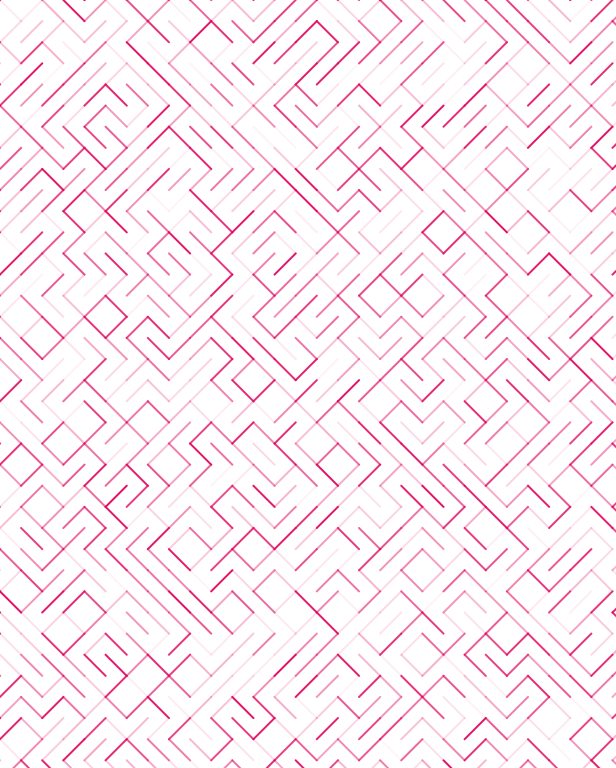
Write a WebGL 2 fragment shader that draws this pattern.

```glsl
#version 300 es
precision highp float;
// Draws a maze of fine diagonal strokes in see-through pink, one per grid cell, on white.

uniform vec2 u_resolution;
out vec4 outColor;

// Lengths are fractions of the canvas height unless noted.
const float CELL_SIZE = 0.0275;
const float LINE_WIDTH = 0.092;      // in cells
const float EDGE_SOFTNESS = 0.7;     // half width of the smoothed edge, in pixels
const float MIN_OPACITY = 0.04;
const float MAX_OPACITY = 0.98;
const float OPACITY_BIAS = 1.2;      // above 1 favours faint strokes
const float RISING_SHARE = 0.5;      // chance that a stroke leans like a slash
const vec3 PAPER = vec3(1.0);
const vec3 INK = vec3(0.878, 0.035, 0.375);

// Two independent random values in 0..1 for a cell.
vec2 hashCell(ivec2 cell) {
    uvec2 v = uvec2(cell + 1024) * 1664525u + 1013904223u;
    v.x += v.y * 1664525u;
    v.y += v.x * 1664525u;
    v ^= v >> 16u;
    v.x += v.y * 1664525u;
    v.y += v.x * 1664525u;
    v ^= v >> 16u;
    return vec2(v >> 8u) / 16777216.0;
}

float segmentDistance(vec2 p, vec2 a, vec2 b) {
    vec2 along = b - a;
    float t = clamp(dot(p - a, along) / dot(along, along), 0.0, 1.0);
    return length(p - a - along * t);
}

// Opacity of one cell's round-capped stroke at p, measured from the cell corner.
float strokeOpacity(vec2 p, ivec2 cell, float softness) {
    vec2 rnd = hashCell(cell);
    float rising = step(rnd.x, RISING_SHARE);
    float d = segmentDistance(p, vec2(0.0, rising), vec2(1.0, 1.0 - rising));
    float edge = d - 0.5 * LINE_WIDTH;
    float coverage = 1.0 - smoothstep(-softness, softness, edge);
    return coverage * mix(MIN_OPACITY, MAX_OPACITY, pow(rnd.y, OPACITY_BIAS));
}

void main() {
    // Grid coordinates, counted from the top left corner.
    vec2 fromTop = vec2(gl_FragCoord.x, u_resolution.y - gl_FragCoord.y);
    vec2 grid = fromTop / (u_resolution.y * CELL_SIZE);
    float softness = EDGE_SOFTNESS / (u_resolution.y * CELL_SIZE);
    ivec2 home = ivec2(floor(grid));

    // Layer neighbouring strokes so that overlapping caps darken the joints.
    float paperLeft = 1.0;
    for (int j = -1; j <= 1; j++) {
        for (int i = -1; i <= 1; i++) {
            ivec2 cell = home + ivec2(i, j);
            paperLeft *= 1.0 - strokeOpacity(grid - vec2(cell), cell, softness);
        }
    }
    outColor = vec4(mix(INK, PAPER, paperLeft), 1.0);
}
```
